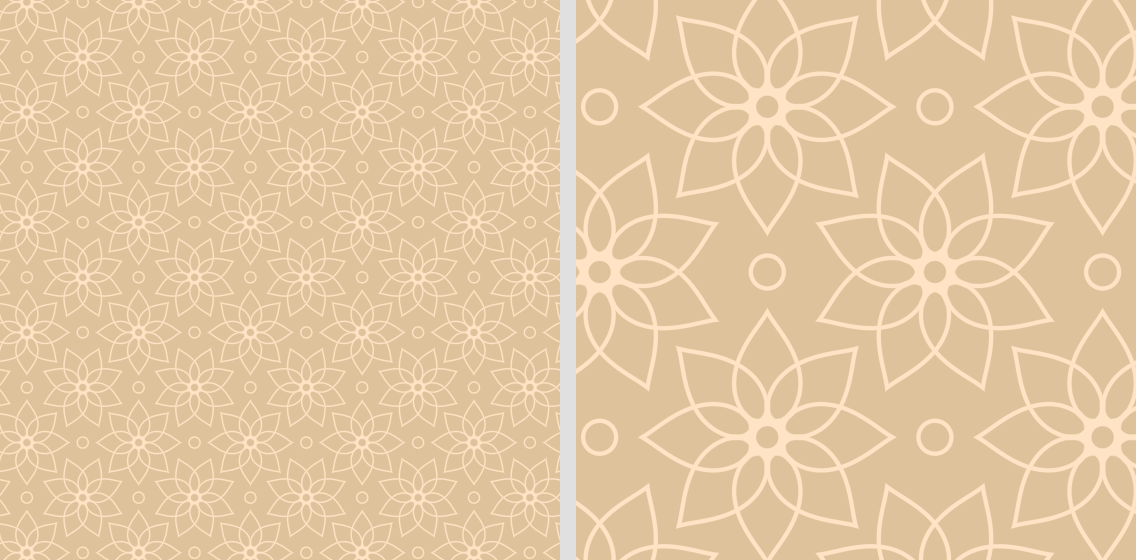
Left: the whole. Right: its middle third, enlarged.
Reproduce this pattern procedurally as a Shadertoy shader.

```glsl
const vec3 GROUND = vec3(0.87, 0.76, 0.61);
const vec3 INK = vec3(0.995, 0.89, 0.77);
const vec2 CELL = vec2(0.1996, 0.1967);      // spacing of the lattice
const vec2 ORIGIN = vec2(0.0480, 0.0130);    // centre of one upright flower
const float HALF_LINE = 0.0013;
const float FLOWER_RADIUS = 0.0745;
const float PETAL_STEP = 0.78539816;         // an eighth of a turn
const float HUB_RADIUS = 0.0115;
const float HOLE_RADIUS = 0.0066;
const float HUB_BLEND = 0.006;
const float RING_RADIUS = 0.0098;
// Petal outline: share of PETAL_STEP as a cubic of the depth below the tip
const vec3 PETAL_CURVE = vec3(0.74, 2.50, -2.27);

vec2 tile(vec2 p) {
    return mod(p + 0.5 * CELL, CELL) - 0.5 * CELL;
}

float smoothUnion(float a, float b, float k) {
    float h = max(k - abs(a - b), 0.0) / k;
    return min(a, b) - 0.25 * k * h * h;
}

float ring(vec2 p) {
    return abs(length(p) - RING_RADIUS) - HALF_LINE;
}

// Eight overlapping pointed petals around a pierced hub
float flower(vec2 p, float turn) {
    float r = max(length(p), 1e-5);
    float angle = atan(p.y, p.x) - turn;
    float folded = abs(mod(angle + 0.5 * PETAL_STEP, PETAL_STEP) - 0.5 * PETAL_STEP);

    // Angular half-width of a petal at this radius, and its slope
    float t = r / FLOWER_RADIUS;
    float depth = 1.0 - t;
    float inner = max(depth, 0.0);
    float spread = PETAL_CURVE.x * depth + inner * inner * (PETAL_CURVE.y + PETAL_CURVE.z * inner);
    float slope = PETAL_CURVE.x + inner * (2.0 * PETAL_CURVE.y + 3.0 * PETAL_CURVE.z * inner);
    float edge = PETAL_STEP * min(spread, 0.97);

    // Own outline and the outline of the neighbouring petal
    float gap = min(abs(folded - edge), abs(folded - PETAL_STEP + edge));
    float outline = r * gap / length(vec2(1.0, t * PETAL_STEP * slope)) - HALF_LINE;

    float shape = smoothUnion(outline, r - HUB_RADIUS, HUB_BLEND);
    return max(shape, HOLE_RADIUS - r);
}

void mainImage(out vec4 fragColor, in vec2 fragCoord) {
    vec2 p = fragCoord / iResolution.y - ORIGIN;
    vec2 halfCell = 0.5 * CELL;

    // Two staggered flower lattices with rings in the gaps
    float d = flower(tile(p), 0.0);
    d = min(d, flower(tile(p + halfCell), 0.5 * PETAL_STEP));
    d = min(d, ring(tile(p + vec2(halfCell.x, 0.0))));
    d = min(d, ring(tile(p + vec2(0.0, halfCell.y))));

    float blur = 0.75 / iResolution.y;
    float ink = 1.0 - smoothstep(-blur, blur, d);
    fragColor = vec4(mix(GROUND, INK, ink), 1.0);
}
```
